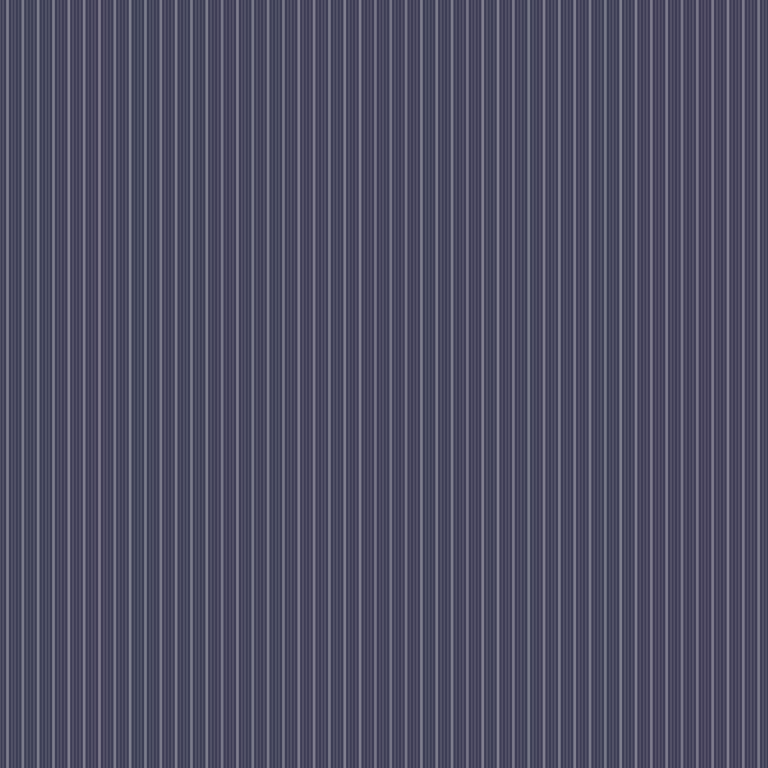
A three.js fragment shader for this pattern:

```glsl
// Fine vertical pinstripes on dark slate blue: fifty pale threads, with three
// thin blue threads between each pair. Each stripe is a soft-edged distance
// band, and hash noise across the width varies the dye and thread brightness.

varying vec2 vUv;

const float REPEATS = 50.1;         // stripe periods across the canvas
const float FIRST_THREAD = 0.49;    // first pale thread, in periods
const float THREAD_PITCH = 0.22;    // spacing of the blue threads, in periods

const vec3 GROUND = vec3(0.236, 0.238, 0.332);
const vec3 BLUE_THREAD = vec3(0.322, 0.321, 0.404);
const vec3 PALE_THREAD = vec3(0.498, 0.496, 0.558);

float hash(float n) {
  return fract(sin(n * 127.1 + 11.7) * 43758.5453);
}

// Smooth one-dimensional value noise
float noise(float x) {
  float cell = floor(x);
  float t = fract(x);
  return mix(hash(cell), hash(cell + 1.0), t * t * (3.0 - 2.0 * t));
}

// Coverage of a line with the given half width and edge softness
float band(float distanceToCentre, float halfWidth, float softness) {
  return 1.0 - smoothstep(halfWidth - softness, halfWidth + softness, abs(distanceToCentre));
}

// Slight drift of the dye between violet and teal
vec3 dyeTint(float x) {
  float drift = noise(x * 23.0) + noise(x * 61.0 + 40.0) - 1.0;
  return drift * vec3(0.009, -0.007, 0.002);
}

vec3 pinstripes(float x) {
  float period = x * REPEATS - FIRST_THREAD;
  float fromPale = fract(period + 0.5) - 0.5;
  float paleId = floor(period + 0.5);

  // Blue threads, centred on the gap between two pale ones
  float fromGap = fract(period) - 0.5;
  float blue = 0.0;
  for (int i = -1; i <= 1; i++) {
    blue += band(fromGap - float(i) * THREAD_PITCH, 0.056, 0.022);
  }

  float pale = band(fromPale, 0.088, 0.05) * mix(0.88, 1.04, hash(paleId + 300.0));
  vec3 color = mix(GROUND, BLUE_THREAD, blue);
  return mix(color, PALE_THREAD, pale) + dyeTint(x);
}

void main() {
  gl_FragColor = vec4(pinstripes(vUv.x), 1.0);
}
```
